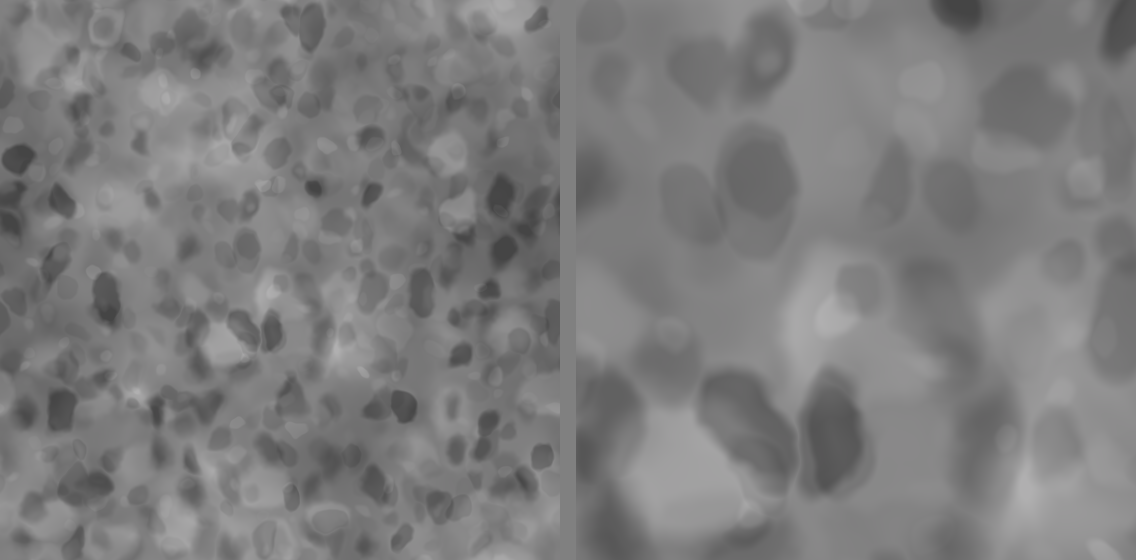
Left, the full canvas; right, a detail of the centre.
Reproduce this texture procedurally as a Shadertoy shader.

```glsl
const float BASE_GRAY = 0.494;
const vec3 TINT = vec3(1.0, 0.997, 1.0);

// Integer hash of a wrapped cell: three values from 0 to 1
vec3 hashCell(ivec2 cell, int period, int seed) {
    ivec2 wrapped = (cell + 2 * period) % period;
    uvec3 v = uvec3(wrapped.x, wrapped.y, seed) * 1664525u + 1013904223u;
    v.x += v.y * v.z; v.y += v.z * v.x; v.z += v.x * v.y;
    v ^= v >> 16u;
    v.x += v.y * v.z; v.y += v.z * v.x; v.z += v.x * v.y;
    return vec3(v >> 8u) / 16777216.0;
}

// Tiling value noise, two independent channels from -1 to 1
vec2 noise(vec2 uv, int period, int seed) {
    vec2 p = uv * float(period);
    ivec2 c = ivec2(floor(p));
    vec2 f = fract(p);
    f = f * f * f * (f * (f * 6.0 - 15.0) + 10.0);
    vec2 low = mix(hashCell(c, period, seed).xy,
                   hashCell(c + ivec2(1, 0), period, seed).xy, f.x);
    vec2 high = mix(hashCell(c + ivec2(0, 1), period, seed).xy,
                    hashCell(c + ivec2(1, 1), period, seed).xy, f.x);
    return 2.0 * mix(low, high, f.y) - 1.0;
}

// Strongest of the scattered tilted ovals, each with its own edge softness
float blobs(vec2 uv, int period, int seed, vec2 radius, float tilt, float rarity) {
    vec2 p = uv * float(period);
    ivec2 home = ivec2(floor(p));
    float strongest = 0.0;
    for (int y = -1; y <= 1; y++) {
        for (int x = -1; x <= 1; x++) {
            ivec2 cell = home + ivec2(x, y);
            vec3 place = hashCell(cell, period, seed);
            vec3 look = hashCell(cell, period, seed + 1);
            vec2 d = p - vec2(cell) - mix(vec2(0.15), vec2(0.85), place.xy);
            float angle = tilt * (2.0 * look.x - 1.0);
            float c = cos(angle), s = sin(angle);
            d = vec2(c * d.x + s * d.y, c * d.y - s * d.x);
            float dist = length(d / (radius * mix(0.75, 1.2, look.y)));
            float body = 1.0 - smoothstep(mix(0.1, 0.75, look.z), 1.0, dist);
            strongest = max(strongest, body * pow(place.z, rarity));
        }
    }
    return strongest;
}

void mainImage(out vec4 fragColor, in vec2 fragCoord) {
    vec2 uv = fragCoord / iResolution.xy;

    // Ragged outlines
    vec2 warped = uv + 0.012 * noise(uv, 16, 1)
                     + 0.005 * noise(uv, 38, 2)
                     + 0.0014 * noise(uv, 110, 3);

    // Cloudy ground
    float tone = 0.055 * noise(uv, 5, 10).x
               + 0.055 * noise(warped, 11, 11).x
               + 0.030 * noise(warped, 23, 12).x;

    // Pale patches and small specks
    tone += 0.100 * blobs(warped, 9, 20, vec2(0.50, 0.42), 1.6, 1.4);
    tone += 0.060 * blobs(warped, 25, 30, vec2(0.38, 0.40), 1.0, 4.0);

    // Dark upright spots
    tone -= 0.150 * blobs(warped, 13, 40, vec2(0.36, 0.54), 0.6, 1.3);
    tone -= 0.075 * blobs(warped, 19, 50, vec2(0.42, 0.52), 0.9, 1.2);

    // Calm and lively regions
    float contrast = 1.05 + 0.35 * noise(uv, 3, 60).x;
    float gray = clamp(BASE_GRAY + contrast * tone, 0.27, 0.69);
    fragColor = vec4(gray * TINT, 1.0);
}
```
